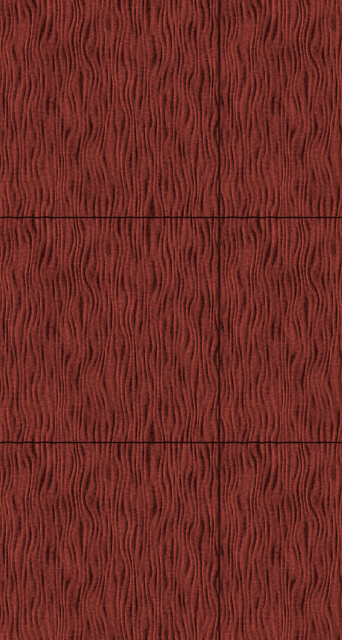
A Shadertoy shader for this texture:

```glsl
// Square red panels of embossed, wavy vertical bark grain, split by thin dark seams.

const float TAU = 6.2831853;
const float TILE_SIZE = 0.3516;                  // panel side, in canvas heights
const vec2 SEAM_CROSSING = vec2(0.3425, 0.3086); // one panel corner
const float RIDGES = 44.0;                       // ridges across one panel

const vec3 GROOVE_COLOR = vec3(0.17, 0.05, 0.04);
const vec3 CREST_COLOR = vec3(0.60, 0.245, 0.21);
const vec3 SEAM_COLOR = vec3(0.10, 0.025, 0.025);

// Unit gradient at a lattice cell that wraps after "period" cells.
vec2 latticeGradient(vec2 cell, vec2 period, float seed) {
    vec2 c = mod(cell, period);
    uint h = uint(c.x) * 1597334677u ^ uint(c.y) * 3812015801u ^ uint(seed) * 2798796415u;
    h = (h ^ (h >> 16)) * 2246822519u;
    h = (h ^ (h >> 13)) * 3266489917u;
    h ^= h >> 16;
    float angle = TAU * float(h & 65535u) / 65536.0;
    return vec2(cos(angle), sin(angle));
}

// Gradient noise with "period" cells per panel, about -0.7 to 0.7.
float gradientNoise(vec2 uv, vec2 period, float seed) {
    vec2 p = uv * period;
    vec2 i = floor(p);
    vec2 f = p - i;
    vec2 w = f * f * f * (f * (f * 6.0 - 15.0) + 10.0);
    vec2 e = vec2(1.0, 0.0);
    float a = dot(latticeGradient(i, period, seed), f);
    float b = dot(latticeGradient(i + e.xy, period, seed), f - e.xy);
    float c = dot(latticeGradient(i + e.yx, period, seed), f - e.yx);
    float d = dot(latticeGradient(i + e.xx, period, seed), f - e.xx);
    return mix(mix(a, b, w.x), mix(c, d, w.x), w.y);
}

// Relief: slanting ridges, broken up by long narrow lens shapes.
float barkHeight(vec2 uv) {
    vec2 bent = uv;
    bent.x += 0.022 * gradientNoise(uv, vec2(6.0, 5.0), 1.0);
    bent.x += 0.008 * gradientNoise(uv, vec2(14.0, 9.0), 9.0);
    float phase = RIDGES * bent.x + 1.3 * gradientNoise(uv, vec2(17.0, 6.0), 2.0);
    float lenses = gradientNoise(bent, vec2(66.0, 9.0), 3.0);
    return 0.45 * sin(TAU * phase) + 1.1 * lenses;
}

// Fine fibres, slightly wider than tall.
float fibreGrain(vec2 uv) {
    return gradientNoise(uv, vec2(60.0, 85.0), 4.0)
         + 0.9 * gradientNoise(uv, vec2(110.0, 130.0), 5.0);
}

// Coverage of a line centred on a panel edge; distances in canvas heights.
float seamLine(float coord, float halfWidth, float soft) {
    float dist = abs(coord - round(coord)) * TILE_SIZE;
    return 1.0 - smoothstep(halfWidth - soft, halfWidth + soft, dist);
}

void mainImage(out vec4 fragColor, in vec2 fragCoord) {
    vec2 uv = (fragCoord / iResolution.y - SEAM_CROSSING) / TILE_SIZE;
    float pixel = 1.0 / iResolution.y;

    // Side lighting with sharply shaded groove floors
    float height = barkHeight(uv);
    vec2 offset = vec2(0.0025, 0.0);
    float slope = barkHeight(uv + offset) - barkHeight(uv - offset);
    float groove = 1.0 - smoothstep(-0.75, -0.15, height);
    float shade = 0.69 + 0.10 * height + 0.30 * slope - 0.42 * groove;

    // Grain and broad blotches
    shade += 0.22 * fibreGrain(uv);
    shade += 0.13 * gradientNoise(uv, vec2(6.0, 5.0), 6.0);
    shade += 0.10 * gradientNoise(uv, vec2(13.0, 11.0), 10.0);
    vec3 color = mix(GROOVE_COLOR, CREST_COLOR, clamp(shade, 0.0, 1.1));

    // Panel seams: soft shadow, then a slightly uneven core
    float shadow = max(seamLine(uv.x, 0.002, 0.002), seamLine(uv.y, 0.0012, 0.0012));
    color *= 1.0 - 0.35 * shadow;
    vec2 worn = uv + 0.004 * vec2(gradientNoise(uv, vec2(20.0, 24.0), 7.0),
                                  gradientNoise(uv, vec2(24.0, 20.0), 8.0));
    float soft = max(0.6 * pixel, 0.0005);
    float core = max(0.75 * seamLine(worn.x, 0.0010, soft), seamLine(worn.y, 0.0010, soft));
    color = mix(color, SEAM_COLOR, 0.9 * core);

    fragColor = vec4(color, 1.0);
}
```
